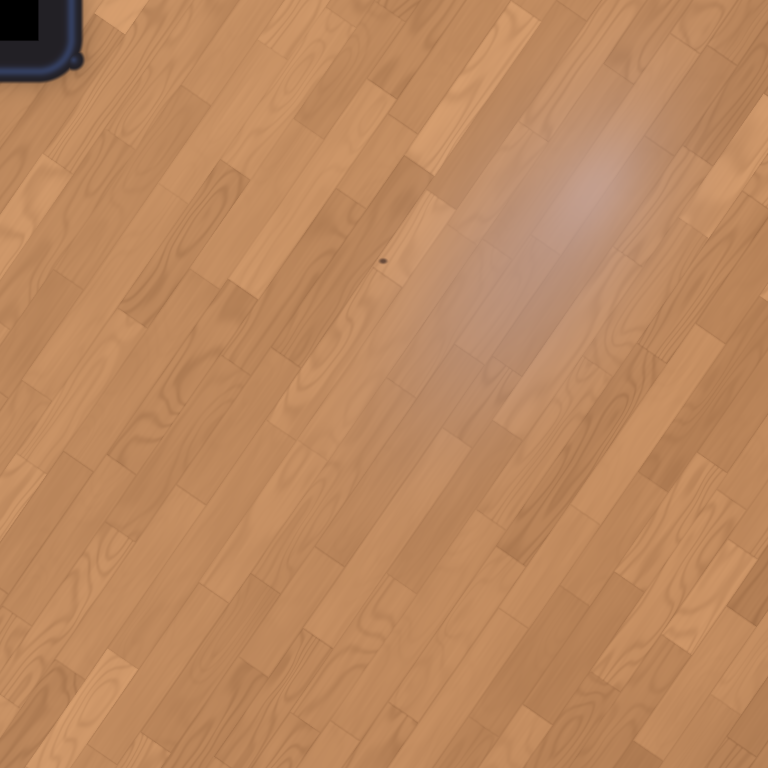
Reproduce this texture procedurally as a Shadertoy shader.

```glsl
const float PLANK_ANGLE = 0.965;             // radians above horizontal
const float STRIP_WIDTH = 0.0485;
const float PLANK_LENGTH = 0.245;
const float LENGTH_JITTER = 0.60;
const float JOINT_WIDTH = 0.0011;
const float JOINT_DEPTH = 0.09;
const float TONE_SPREAD = 0.105;
const float RING_COUNT = 5.0;
const float RING_DEPTH = 0.075;
const float STREAK_DEPTH = 0.045;
const vec2 GRID_ORIGIN = vec2(0.540, 0.648); // a corner shared by planks
const vec2 GLARE_CENTER = vec2(0.70, 0.67);
const vec2 KNOT_CENTER = vec2(0.499, 0.660);
const vec3 WOOD_LIGHT = vec3(0.785, 0.580, 0.405);
const vec3 WOOD_DEEP = vec3(0.695, 0.482, 0.315);
const vec3 GLARE_COLOR = vec3(0.725, 0.600, 0.565);
const vec3 KNOT_COLOR = vec3(0.34, 0.24, 0.19);
const vec3 CASTER_COLOR = vec3(0.135, 0.125, 0.145);
const vec3 CASTER_RIM = vec3(0.20, 0.24, 0.36);
const float TAU = 6.2831853;

float hash(vec2 p) {
    vec3 q = fract(p.xyx * 0.1031);
    q += dot(q, q.yzx + 33.33);
    return fract((q.x + q.y) * q.z);
}

float noise(vec2 p) {
    vec2 i = floor(p), f = fract(p);
    f = f * f * (3.0 - 2.0 * f);
    return mix(mix(hash(i), hash(i + vec2(1, 0)), f.x),
               mix(hash(i + vec2(0, 1)), hash(i + vec2(1, 1)), f.x), f.y);
}

float glow(vec2 p, vec2 radius) {
    p /= radius;
    return exp(-dot(p, p));
}

// Rotated coordinates: x across the strips, y along them
vec2 toPlank(vec2 p) {
    float c = cos(PLANK_ANGLE), s = sin(PLANK_ANGLE);
    return vec2(s * p.x - c * p.y, c * p.x + s * p.y);
}

// Position of the end joint with the given index, in plank lengths
float jointAt(float strip, float index) {
    return index + strip * 0.37 + LENGTH_JITTER * (hash(vec2(strip, index) + 71.0) - 0.5);
}

vec3 woodFloor(vec2 uv, float pixel) {
    vec2 p = toPlank(uv - GRID_ORIGIN);
    float strip = floor(p.x / STRIP_WIDTH);
    float along = p.y / PLANK_LENGTH;
    float nearest = floor(along - strip * 0.37 + 0.5);
    float joint = jointAt(strip, nearest);
    vec2 id = vec2(strip, along < joint ? nearest - 1.0 : nearest) + 50.0;
    float seed = hash(id) * 90.0;

    // Plank tone, with a few clearly paler pieces
    float tone = TONE_SPREAD * (hash(id + 13.7) - 0.5);
    tone += 0.055 * smoothstep(0.82, 0.92, hash(id + 29.3));

    // Arched growth rings, stronger on some planks
    vec2 warp = p + vec2(0.004, 0.02) * (noise(p * vec2(60, 25) + seed) - 0.5);
    float field = noise(warp / vec2(0.027, 0.12) + seed);
    float ring = pow(0.5 + 0.5 * cos(TAU * RING_COUNT * field), 3.0);
    float figure = mix(0.12, 1.0, smoothstep(0.4, 0.9, hash(id + 41.1)));
    tone -= RING_DEPTH * figure * (ring - 0.3);

    // Fine fibres and broad mottling
    float fibre = 0.6 * noise(p * vec2(330, 22) + seed) + 0.4 * noise(p * vec2(150, 9) + seed);
    tone += STREAK_DEPTH * (fibre - 0.5) + 0.035 * (noise(p * vec2(38, 12) + seed) - 0.5);

    // Joints on the long sides and at the ends
    float side = abs(fract(p.x / STRIP_WIDTH + 0.5) - 0.5) * STRIP_WIDTH;
    float end = abs(along - joint) * PLANK_LENGTH;
    float seam = 1.0 - smoothstep(0.0, JOINT_WIDTH + pixel, min(side, end));
    tone -= JOINT_DEPTH * seam * mix(0.3, 1.0, hash(id + 5.9));

    float hue = clamp(0.55 + tone * 3.0 - 0.25 * (uv.x - 0.5) + 0.2 * (uv.y - 0.5), 0.0, 1.0);
    return mix(WOOD_DEEP, WOOD_LIGHT, hue) * (1.0 + 0.55 * tone);
}

void mainImage(out vec4 fragColor, in vec2 fragCoord) {
    float pixel = 1.0 / iResolution.y;
    vec3 color = vec3(0.0);

    // Four samples smooth the tone steps between planks
    for (int i = 0; i < 4; i++) {
        vec2 offset = vec2(i & 1, i >> 1) * 0.5 - 0.25;
        color += 0.25 * woodFloor((fragCoord + offset) * pixel, pixel);
    }
    vec2 uv = fragCoord * pixel;

    // Soft reflection with a brighter core
    vec2 g = toPlank(uv - GLARE_CENTER);
    float glare = 0.60 * glow(g, vec2(0.12, 0.24));
    glare += 0.30 * glow(toPlank(uv - vec2(0.78, 0.755)), vec2(0.045, 0.09));
    color = mix(color, GLARE_COLOR, min(glare, 0.8));
    color += 0.03 * glow(uv - vec2(0.78, 0.755), vec2(0.07));
    color *= 1.0 - 0.06 * smoothstep(0.55, 1.0, length(uv - vec2(0.4, 0.6)));

    // Small dark knot
    float knot = length((uv - KNOT_CENTER) / vec2(1.5, 1.0));
    color = mix(color, KNOT_COLOR, 0.85 * (1.0 - smoothstep(0.001, 0.004 + pixel, knot)));

    // Dark caster in the upper left corner, with a small nub and a black block
    vec2 q = vec2(uv.x, 1.0 - uv.y);
    vec2 corner = abs(q - vec2(0.018, 0.02)) - vec2(0.032, 0.030);
    float body = length(max(corner, 0.0)) + min(max(corner.x, corner.y), 0.0) - 0.057;
    float caster = min(body, length(q - vec2(0.096, 0.078)) - 0.013);
    color *= 1.0 - 0.15 * exp(-max(caster, 0.0) / 0.012);
    vec3 shell = mix(CASTER_COLOR, CASTER_RIM, glow(vec2(caster + 0.014, 0.0), vec2(0.006)));
    color = mix(shell, color, smoothstep(-0.003, 0.002 + pixel, caster));
    vec2 block = q - vec2(0.050, 0.053);
    color *= smoothstep(-pixel, pixel, max(block.x, block.y));

    fragColor = vec4(clamp(color, 0.0, 1.0), 1.0);
}
```
